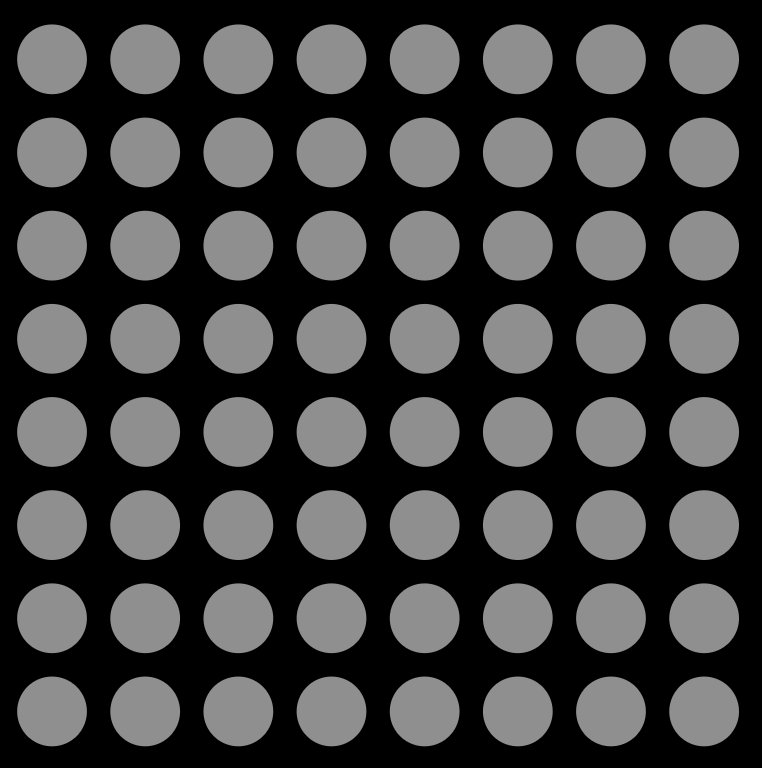
Reproduce this pattern procedurally as a WebGL 2 fragment shader.

```glsl
#version 300 es
precision highp float;

#define DOTS_PER_SIDE 8.0
#define PITCH 0.1213
#define RADIUS 0.0454
#define GRID_CENTER vec2(-0.0038, -0.0018)
#define DOT_COLOR vec3(0.56)
#define GROUND_COLOR vec3(0.0)

uniform vec2 u_resolution;
out vec4 fragColor;

// Signed distance to the nearest dot of a finite square grid
float dotGridDistance(vec2 p) {
    float lastIndex = DOTS_PER_SIDE - 1.0;
    vec2 cell = p / PITCH + 0.5 * lastIndex;
    vec2 nearest = clamp(floor(cell + 0.5), 0.0, lastIndex);
    return length(cell - nearest) * PITCH - RADIUS;
}

void main() {
    // Centered coordinates, one unit per canvas height
    vec2 p = (gl_FragCoord.xy - 0.5 * u_resolution) / u_resolution.y;
    float pixel = 1.0 / u_resolution.y;

    // One-pixel smooth edge
    float d = dotGridDistance(p - GRID_CENTER);
    float coverage = clamp(0.5 - d / pixel, 0.0, 1.0);

    fragColor = vec4(mix(GROUND_COLOR, DOT_COLOR, coverage), 1.0);
}
```
